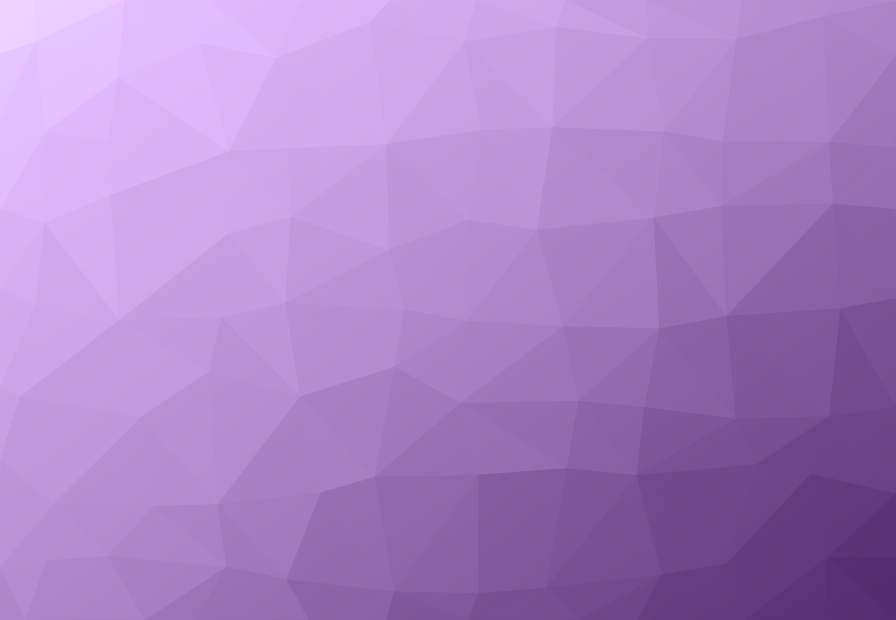
Give the GLSL for this background, as a WebGL 1 fragment shader.

```glsl
precision highp float;

// Low-poly violet backdrop: a lattice bent by crossing waves is cut into
// triangles, each shaded almost flat by where its centre lies on a diagonal
// ramp from pale lilac at the upper left to deep purple at the lower right.

uniform vec2 u_resolution;

const vec2 GRID = vec2(10.24, 7.0);
const vec2 SHIFT = vec2(0.52, -0.5);

vec2 hash2(vec2 cell) {
  vec3 q = fract(cell.xyx * vec3(0.1031, 0.1030, 0.0973));
  q += dot(q, q.yzx + 33.33);
  return fract((q.xx + q.yz) * q.zy);
}

// Soft bump along one row, centred at a column.
float bump(vec2 cell, float col, float row, float width) {
  vec2 d = (cell - vec2(col, row)) / vec2(width, 0.5);
  return exp(-dot(d, d));
}

// Lattice corner; columns run right, rows run down.
vec2 corner(vec2 cell) {
  float col = cell.x;
  float row = cell.y;

  // Sideways: a short ripple whose crest drifts from row to row.
  float crest = 3.1 - 0.1 * (row - 1.0) * (row - 1.0);
  float ripple = step(0.5, row) * 0.18 * cos(2.55 * (col - crest));

  // Up and down: a long travelling swell plus a zigzag on the upper left.
  float peak = 1.8 + 1.83 * row + 2.2 * step(5.5, row);
  float swell = 0.19 * cos(0.7 * (col - peak));
  float fade = (1.0 - smoothstep(5.5, 7.5, col)) * step(row, 4.5) * step(0.5, col);
  float zigzag = 0.18 * cos(3.14159 * col) * cos(1.5708 * row) * fade;

  // Broad bends of single rows, and a lift along the left border.
  vec2 bend = vec2(0.3 * bump(cell, 2.2, 5.0, 1.6), 0.36 * bump(cell, 2.5, 3.0, 0.9));
  bend.x -= 0.27 * bump(cell, 4.5, 0.0, 2.0) + 0.2 * bump(cell, 6.8, 2.0, 1.4);
  bend.y += 0.28 * bump(cell, 9.0, 1.0, 1.8) - 0.36 * bump(cell, 9.6, 5.0, 1.3);
  bend.y -= 0.48 * bump(cell, 10.0, 0.0, 0.8);
  bend.y -= 0.3 * step(col, 0.5) * step(2.5, row) * step(row, 5.5);

  vec2 jitter = 0.1 * (hash2(cell + 17.0) - 0.5);
  vec2 p = cell + vec2(ripple - 0.05, swell + zigzag) + bend + jitter;
  return clamp(p, SHIFT, SHIFT + GRID);
}

float cross2(vec2 u, vec2 v) {
  return u.x * v.y - u.y * v.x;
}

// Signed distance to the line a-b, positive on its inner side.
float side(vec2 p, vec2 a, vec2 b) {
  float len = length(b - a);
  return len < 0.0001 ? -1.0 : cross2(b - a, p - a) / len;
}

// Diagonal position: 0 at the upper left, 1 at the lower right.
float diagonal(vec2 p) {
  return dot((p - SHIFT) / GRID, vec2(0.5));
}

vec3 violet(float t) {
  t = clamp(t, 0.0, 1.0);
  float green = 0.79 - 0.44 * t - 0.17 * t * t;
  green += 0.05 * (1.0 - smoothstep(0.0, 0.12, t));
  green -= 0.04 * smoothstep(0.5, 0.8, t);
  float red = min(green + 0.16, 0.52 + 0.5 * green);
  return vec3(red, green, min(green + 0.27, 1.0));
}

// Facet colour in rgb times its soft coverage, coverage in w.
vec4 facet(vec2 p, vec2 a, vec2 b, vec2 c, float pixel) {
  float inside = min(side(p, a, b), min(side(p, b, c), side(p, c, a)));
  float cover = smoothstep(-0.7 * pixel, 0.7 * pixel, inside);
  vec2 centre = (a + b + c) / 3.0;
  float tint = hash2(floor(centre * 64.0)).x - 0.5;
  float t = mix(diagonal(centre), diagonal(p), 0.2) + 0.035 * tint;
  return vec4(violet(t), 1.0) * cover;
}

void main() {
  vec2 uv = gl_FragCoord.xy / u_resolution;
  vec2 p = vec2(uv.x, 1.0 - uv.y) * GRID + SHIFT;
  float pixel = GRID.x / u_resolution.x;
  vec2 home = floor(p);
  vec4 sum = vec4(0.0);

  // Blend the facets of the nearby cells by coverage.
  for (int j = -1; j <= 1; j++) {
    for (int i = -1; i <= 1; i++) {
      vec2 cell = home + vec2(float(i), float(j));
      vec2 a = corner(cell);
      vec2 b = corner(cell + vec2(1.0, 0.0));
      vec2 c = corner(cell + vec2(1.0, 1.0));
      vec2 d = corner(cell + vec2(0.0, 1.0));

      // Delaunay cut: join a-c if the angles at b and d sum below 180 degrees.
      float sinSum = dot(a - b, c - b) * cross2(a - d, c - d)
                   + dot(a - d, c - d) * cross2(c - b, a - b);
      if (sinSum > 0.0) {
        sum += facet(p, a, b, c, pixel) + facet(p, a, c, d, pixel);
      } else {
        sum += facet(p, a, b, d, pixel) + facet(p, b, c, d, pixel);
      }
    }
  }

  vec3 colour = sum.w > 0.001 ? sum.rgb / sum.w : violet(diagonal(p));
  gl_FragColor = vec4(colour, 1.0);
}
```
